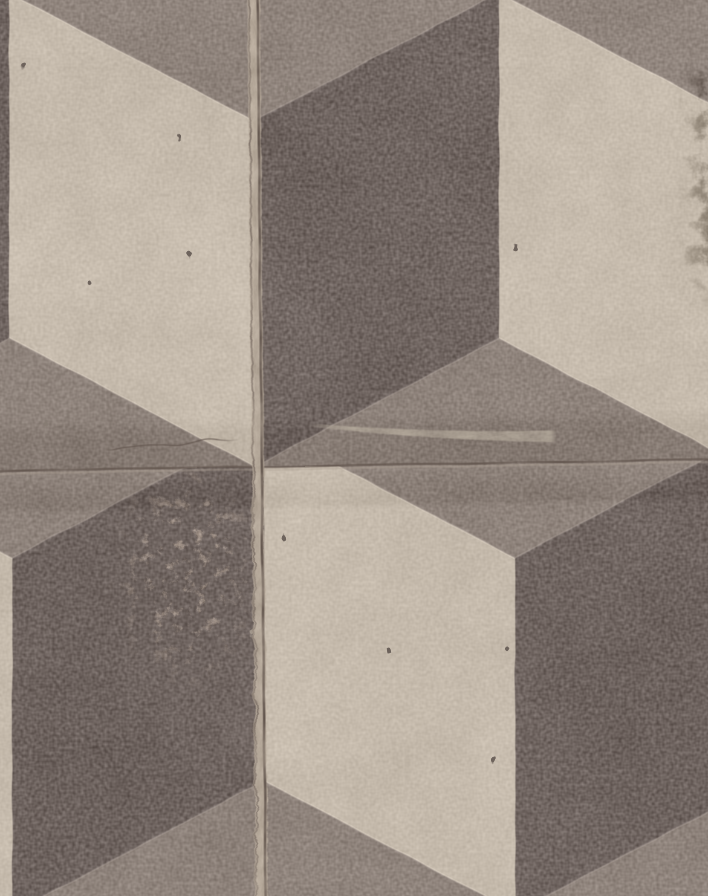
Give the GLSL for this pattern, as a Shadertoy shader.

```glsl
vec2 gradientAt(ivec2 cell) {
    uvec2 u = uvec2(cell);
    uint h = u.x * 1597U ^ u.y * 51749U;
    h = (h ^ (h >> 15)) * 73244475U;
    h = (h ^ (h >> 13)) * 73244475U;
    float angle = float((h >> 8) & 65535U) / 65536.0 * 6.2832;
    return vec2(cos(angle), sin(angle));
}

float gradientNoise(vec2 p) {
    ivec2 i = ivec2(floor(p));
    vec2 f = fract(p);
    vec2 s = f * f * f * (f * (f * 6.0 - 15.0) + 10.0);
    float a = dot(gradientAt(i), f);
    float b = dot(gradientAt(i + ivec2(1, 0)), f - vec2(1, 0));
    float c = dot(gradientAt(i + ivec2(0, 1)), f - vec2(0, 1));
    float d = dot(gradientAt(i + ivec2(1, 1)), f - vec2(1, 1));
    return mix(mix(a, b, s.x), mix(c, d, s.x), s.y);
}

float fbm(vec2 p) {
    float sum = 0.0, gain = 0.6;
    for (int i = 0; i < 4; i++) {
        sum += gain * gradientNoise(p);
        p = p * 2.03 + 7.1;
        gain *= 0.55;
    }
    return sum;
}

float stroke(float d, float halfWidth, float aa) {
    return 1.0 - smoothstep(halfWidth - aa, halfWidth + aa, abs(d));
}

// Tumbling blocks: colour in rgb, paleness of the face outline in a
vec4 blocks(vec2 q, float aa) {
    float column = 0.2734;
    float row = floor(q.y / 0.5286);
    q.x += column * row;
    q.y -= 0.5286 * row;
    float phase = mod(q.x / column, 2.0);
    float zig = 0.143 * (1.0 - abs(phase - 1.0));
    float face = 0.886 * min(q.y - zig, zig + 0.3854 - q.y);
    float side = column * min(abs(phase - 1.0), min(phase, 2.0 - phase));
    side *= phase < 1.0 ? 1.0 : -1.0;
    vec3 wall = mix(vec3(0.435, 0.393, 0.376), vec3(0.775, 0.732, 0.676),
                    smoothstep(-aa, aa, side));
    vec3 top = vec3(0.562, 0.517, 0.487);
    return vec4(mix(top, wall, smoothstep(-aa, aa, face)), stroke(face, 0.001, aa));
}

void mainImage(out vec4 fragColor, in vec2 fragCoord) {
    float aa = max(0.8 / iResolution.y, 0.0012);
    vec2 p = fragCoord / iResolution.y;
    p.y = 1.0 - p.y;

    // Two sheets, the lower one slipped along the joint
    float joint = p.y - 0.526 + 0.017 * p.x - 0.002 * gradientNoise(p * 9.0);
    vec2 wobble = 0.0016 * vec2(gradientNoise(p * 25.0), gradientNoise(p * 25.0 + 40.0));
    vec2 q = p + wobble;
    vec4 sheet = joint < 0.0 ? blocks(q - vec2(0.557, -0.008), aa)
                             : blocks((q - vec2(0.2943, 0.476)) / 1.026, aa);
    vec3 col = sheet.rgb + 0.07 * sheet.a;
    float darkness = 1.0 - smoothstep(0.42, 0.72, col.r);

    // Woven grain and uneven fading
    float grain = gradientNoise(p * vec2(310, 190)) + gradientNoise(p * vec2(190, 310) + 60.0);
    col += grain * mix(0.035, 0.085, darkness);
    col += 0.045 * fbm(p * 5.0) + 0.03 * fbm(p * 28.0);
    col -= 0.035 * smoothstep(0.0, 0.04, joint) * (1.0 - smoothstep(0.04, 0.05, joint));
    col -= 0.04 * smoothstep(-0.06, -0.035, joint) * step(joint, 0.0);

    // Abraded patch on the lower left dark face
    float patchMask = 1.0 - smoothstep(0.3, 1.0, length((p - vec2(0.21, 0.64)) / vec2(0.10, 0.15)));
    float flakes = smoothstep(0.05, 0.4, fbm(p * 65.0));
    col += vec3(0.20, 0.185, 0.16) * patchMask * flakes * darkness;

    // Soiled right margin
    float margin = smoothstep(0.75, 0.79, p.x) * (1.0 - smoothstep(0.08, 0.16, abs(p.y - 0.20)));
    col -= 0.22 * margin * smoothstep(-0.1, 0.35, fbm(p * 40.0));

    // Sparse specks
    vec2 cell = floor(p * 8.0);
    vec2 jitter = gradientAt(ivec2(cell) + 17);
    float speck = length((fract(p * 8.0) - 0.5 - 0.3 * jitter) * vec2(1.3, 0.8));
    speck += 0.03 * gradientNoise(p * 200.0);
    float rare = step(0.72, gradientAt(ivec2(cell) + 93).x);
    col = mix(col, mix(vec3(0.34, 0.30, 0.28), vec3(0.68, 0.64, 0.59), darkness),
              0.8 * rare * (1.0 - smoothstep(0.014, 0.03, speck)));

    // Tapered pale scrape
    float t = (p.x - 0.341) / 0.281;
    float scrape = p.y - 0.474 - 0.027 * t + 0.014 * t * t;
    float span = smoothstep(0.0, 0.12, t) * (1.0 - smoothstep(0.97, 1.0, t));
    float scrapeWear = 0.6 + 0.5 * fbm(p * vec2(30, 110));
    col = mix(col, vec3(0.73, 0.69, 0.63),
              span * scrapeWear * stroke(scrape, 0.0015 + 0.005 * t, 0.0015));

    // Fine crack left of the fold
    t = (p.x - 0.115) / 0.155;
    float crack = p.y - 0.501 + 0.011 * t - 0.006 * gradientNoise(vec2(p.x * 28.0, 3.0));
    float crackSpan = smoothstep(0.0, 0.1, t) * (1.0 - smoothstep(0.8, 1.0, t));
    col = mix(col, vec3(0.38, 0.33, 0.30), 0.65 * crackSpan * stroke(crack, 0.0008, aa));

    // Horizontal joint: dark line with a pale lip
    col = mix(col, vec3(0.68, 0.63, 0.58), 0.4 * stroke(joint - 0.003, 0.0012, aa));
    float jointInk = 0.75 + 0.5 * gradientNoise(vec2(p.x * 20.0, 8.0));
    col = mix(col, vec3(0.39, 0.34, 0.31), jointInk * stroke(joint, 0.0012, aa));

    // Vertical fold: pale ragged strip between dark edges
    float ragged = mix(0.002, 0.005, smoothstep(0.5, 0.56, p.y));
    float fold = p.x - 0.283 - 0.009 * p.y - 0.002 * gradientNoise(vec2(2.0, p.y * 14.0));
    float fray = ragged * fbm(vec2(p.x * 20.0, p.y * 60.0));
    col = mix(col, vec3(0.73, 0.68, 0.62) + 0.12 * fbm(p * vec2(90, 45)),
              0.92 * stroke(fold + fray, 0.0068, 0.0015));
    float edgeInk = clamp(0.7 + 0.9 * fbm(vec2(5.0, p.y * 22.0)), 0.0, 1.0);
    col = mix(col, vec3(0.37, 0.32, 0.29), edgeInk * stroke(fold - 0.0045, 0.0014, aa));
    col = mix(col, vec3(0.43, 0.38, 0.35),
              0.75 * edgeInk * stroke(fold + 0.0050 + 1.5 * fray, 0.0010, aa));

    fragColor = vec4(clamp(col, 0.0, 1.0), 1.0);
}
```
